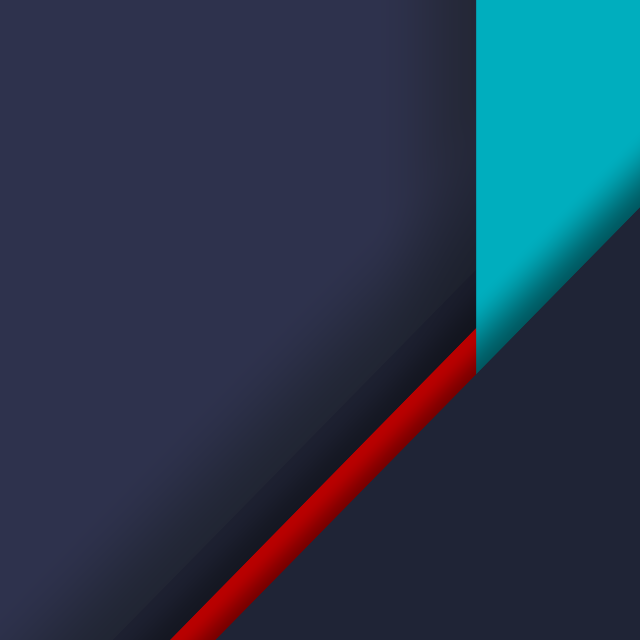
Write a WebGL 2 fragment shader that draws this background.

```glsl
#version 300 es
precision highp float;
// Layered paper sheets: navy base, dark band, red stripe, teal panel and a front navy corner, with soft shadows.
uniform vec2 u_resolution;
out vec4 outColor;

// Antialiased step: 0 before the edge, 1 after it.
float cover(float edge, float value) {
    float halfPixel = 0.7 / min(u_resolution.x, u_resolution.y);
    return smoothstep(edge - halfPixel, edge + halfPixel, value);
}

void main() {
    vec2 uv = gl_FragCoord.xy / u_resolution;
    // Where the diagonal through this point meets the bottom edge.
    float diagonal = uv.x - uv.y / 1.019;

    // Base sheet, shaded towards the dark band.
    vec3 base = vec3(0.181, 0.196, 0.302);
    vec3 color = mix(base, vec3(0.127, 0.145, 0.198), smoothstep(-0.06, 0.2, diagonal));

    // Dark band, deepening towards the red stripe.
    vec3 band = mix(vec3(0.113, 0.126, 0.190), vec3(0.080, 0.090, 0.132),
                    smoothstep(0.176, 0.266, diagonal));
    color = mix(color, band, cover(0.176, diagonal));

    // Shadow cast to the left by the teal panel.
    float panelShadow = smoothstep(0.58, 0.76, uv.x);
    color *= 1.0 - panelShadow * mix(vec3(0.22, 0.22, 0.30), vec3(0.12),
                                     smoothstep(-0.1, 0.15, diagonal));

    // Red stripe, shaded under the front corner.
    vec3 red = vec3(mix(0.72, 0.46, smoothstep(0.275, 0.345, diagonal)), 0.0, 0.0);
    color = mix(color, red, cover(0.2656, diagonal));

    // Teal panel with the shadow of the front corner.
    float cornerShadow = smoothstep(0.215, 0.355, diagonal);
    vec3 teal = vec3(0.0, 0.682, 0.745) * (1.0 - 0.52 * cornerShadow);
    color = mix(color, teal, cover(0.744, uv.x));

    // Front navy corner.
    color = mix(color, vec3(0.121, 0.141, 0.212), cover(0.3365, diagonal));

    outColor = vec4(color, 1.0);
}
```
